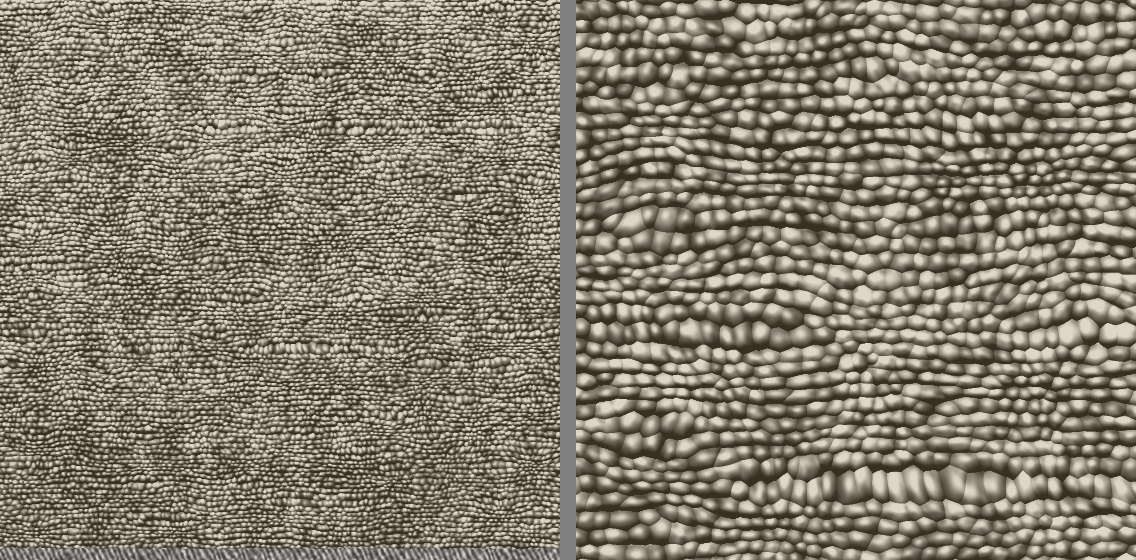
Left, the full canvas; right, a detail of the centre.
Reproduce this texture procedurally as a WebGL 2 fragment shader.

```glsl
#version 300 es
precision highp float;

uniform vec2 u_resolution;
out vec4 fragColor;

const vec2 WEAVE_COUNT = vec2(98.0, 110.0);  // grains across and up
const vec2 GRAIN_RADIUS = vec2(0.58, 0.52);  // in cells
const float JITTER = 0.42;
const float WARP = 0.75;
const float SLUB_CHANCE = 0.12;
const float DOME = 1.2;
const float TOP_LIGHT = 1.15;
const float SIDE_LIGHT = 0.25;
const float GLINT = 0.8;
const float GAP_SHADOW = 1.1;
const float FIBRE = 1.2;
const float CONTRAST = 1.9;
const float HEM_HEIGHT = 0.021;
const float STITCH_COUNT = 92.0;
const int SAMPLES = 2;

// Thread colours from shadow to highlight, and the tone of each
const vec3 SHADES[6] = vec3[6](
    vec3(0.22, 0.18, 0.13), vec3(0.33, 0.30, 0.25), vec3(0.43, 0.40, 0.35),
    vec3(0.55, 0.52, 0.47), vec3(0.69, 0.66, 0.60), vec3(0.87, 0.84, 0.78));
const float TONES[6] = float[6](0.05, 0.225, 0.465, 0.67, 0.835, 0.95);

float hash(vec2 p) {
    return fract(sin(dot(p, vec2(12.9898, 78.233))) * 43758.5453);
}

float noise(vec2 p) {
    vec2 cell = floor(p);
    vec2 f = fract(p);
    f = f * f * (3.0 - 2.0 * f);
    float low = mix(hash(cell), hash(cell + vec2(1.0, 0.0)), f.x);
    float high = mix(hash(cell + vec2(0.0, 1.0)), hash(cell + 1.0), f.x);
    return mix(low, high, f.y);
}

vec3 shade(float tone) {
    vec3 color = SHADES[0];
    for (int i = 1; i < 6; i++) {
        float t = clamp((tone - TONES[i - 1]) / (TONES[i] - TONES[i - 1]), 0.0, 1.0);
        color = mix(color, SHADES[i], t);
    }
    return color;
}

// Lit, irregular grains in staggered rows; the result is centred on zero
float weave(vec2 uv) {
    vec2 p = uv * WEAVE_COUNT;
    p += WARP * (vec2(noise(p * 0.21), noise(p * vec2(0.16, 0.3) + 37.0)) - 0.5) * 2.0;
    float swell = 0.85 + 0.3 * noise(p * 0.13 + 71.0);

    float best = -1e3;
    vec2 local = vec2(0.0);
    vec2 id = vec2(0.0);
    for (int j = -1; j <= 1; j++) {
        float row = floor(p.y) + float(j);
        float shift = 0.5 * mod(row, 2.0) + 0.4 * hash(vec2(row, 5.0));
        float column = floor(p.x + shift);
        for (int i = -1; i <= 1; i++) {
            vec2 cell = vec2(column + float(i), row);
            vec2 offset = vec2(hash(cell), hash(cell + 19.0)) - 0.5;
            vec2 center = cell + 0.5 + JITTER * offset - vec2(shift, 0.0);
            float size = swell * (0.8 + 0.45 * hash(cell + 43.0));
            float slub = step(1.0 - SLUB_CHANCE, hash(cell + 83.0));
            vec2 q = (p - center) / (GRAIN_RADIUS * size * vec2(1.0 + 0.5 * slub, 1.0));
            float height = 1.0 - dot(q, q);
            if (height > best) {
                best = height;
                local = q;
                id = cell;
            }
        }
    }

    // Dome shading, lit from above, with a small highlight
    float tone = DOME * (max(best, -0.6) - 0.42);
    tone += TOP_LIGHT * local.y - SIDE_LIGHT * local.x;
    vec2 glint = local - vec2(-0.1, 0.3);
    tone += GLINT * (exp(-7.0 * dot(glint, glint)) - 0.1);
    tone += 0.9 * (hash(id + 131.0) - 0.5);

    // Long shadows between rows, then twisted fibres
    float gap = smoothstep(0.5, 0.85, noise(vec2(p.x * 0.14, id.y * 0.8 + 11.0)));
    tone -= GAP_SHADOW * gap * smoothstep(0.1, 0.8, -local.y);
    tone += FIBRE * (noise(vec2(p.x + 0.6 * p.y, p.y - 0.4 * p.x) * 2.4) - 0.5);

    // Broad streaks along warp and weft, and the fall of the light
    tone += 0.45 * (noise(uv * vec2(38.0, 5.0)) - 0.5);
    tone += 0.4 * (noise(uv * vec2(5.0, 32.0) + 23.0) - 0.5);
    tone += 0.35 * (uv.y - 0.5) + 0.55 * smoothstep(0.98, 1.0, uv.y);
    return tone + 0.1;
}

// Slanted overlock stitches along the lower edge
float stitches(vec2 uv) {
    float wobble = noise(uv * vec2(45.0, 20.0));
    float phase = (uv.x + 0.5 * uv.y) * STITCH_COUNT + wobble;
    float strand = 1.0 - abs(2.0 * fract(phase) - 1.0);
    float fuzz = noise(uv * vec2(230.0, 190.0));
    return -0.35 + 1.1 * smoothstep(0.2, 0.8, strand) + 1.5 * (fuzz - 0.5);
}

void main() {
    float tone = 0.0;
    float hem = 0.0;
    for (int k = 0; k < SAMPLES * SAMPLES; k++) {
        vec2 corner = (vec2(k % SAMPLES, k / SAMPLES) + 0.5) / float(SAMPLES) - 0.5;
        vec2 uv = (gl_FragCoord.xy + corner) / u_resolution;
        float edge = HEM_HEIGHT + 0.004 * (noise(vec2(uv.x * 120.0, 3.0)) - 0.5);
        float inHem = 1.0 - smoothstep(edge - 0.001, edge + 0.001, uv.y);
        tone += mix(weave(uv), stitches(uv), inHem);
        hem += inHem;
    }
    float count = float(SAMPLES * SAMPLES);
    vec3 color = shade(1.0 / (1.0 + exp(-CONTRAST * tone / count)));

    // The hem thread is a cooler grey
    vec3 grey = vec3(dot(color, vec3(0.3, 0.59, 0.11)));
    fragColor = vec4(mix(color, grey, 0.75 * hem / count), 1.0);
}
```
